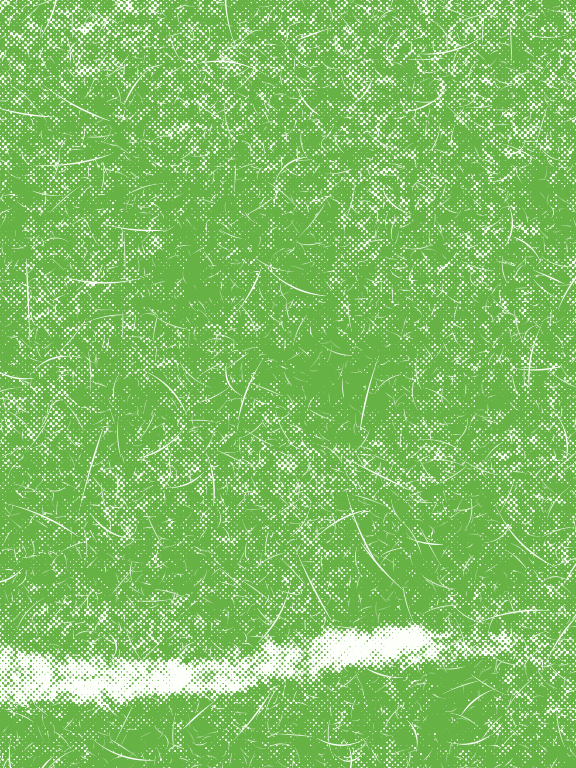
Give the GLSL for this texture, as a Shadertoy shader.

```glsl
// Halftone print of a mown lawn: white dots and grass blades on green, with a worn chalk line.
#define INK_GREEN vec3(0.40, 0.70, 0.27)
#define PAPER vec3(0.99, 1.0, 0.98)
#define DOT_PITCH 0.0052
#define BASE_TONE 0.10
#define GRAIN 0.95
#define PATCHES 0.30
#define CHALK 0.85
#define BLADE_WIDTH 0.0012
#define TAU 6.2831853

vec2 hash22(vec2 p) {
    vec3 q = fract(vec3(p.xyx) * vec3(0.1031, 0.1030, 0.0973));
    q += dot(q, q.yzx + 33.33);
    return fract((q.xx + q.yz) * q.zy);
}

float cornerSlope(vec2 cell, vec2 offset) {
    float angle = TAU * hash22(cell + 57.0).x;
    return dot(vec2(cos(angle), sin(angle)), offset);
}

float gradientNoise(vec2 p) {
    vec2 i = floor(p), f = fract(p);
    vec2 u = f * f * f * (f * (f * 6.0 - 15.0) + 10.0);
    vec2 e = vec2(1.0, 0.0);
    return mix(mix(cornerSlope(i, f), cornerSlope(i + e, f - e), u.x),
               mix(cornerSlope(i + e.yx, f - e.yx), cornerSlope(i + 1.0, f - 1.0), u.x), u.y);
}

// Curved, tapered strokes, at most one per cell; returns coverage
float blades(vec2 p, float cellSize, float width, float density, float seed, float pixel) {
    vec2 g = p / cellSize;
    float cover = 0.0;
    for (int y = -1; y <= 1; y++)
    for (int x = -1; x <= 1; x++) {
        vec2 cell = floor(g) + vec2(x, y);
        vec2 spot = hash22(cell + seed), look = hash22(cell + seed + 31.7);
        if (hash22(cell + seed + 73.1).x > density) continue;
        float angle = look.x * TAU;
        vec2 dir = vec2(cos(angle), sin(angle));
        vec2 d = g - cell - spot;
        float along = dot(d, dir) / mix(0.25, 0.8, look.y);
        float across = dot(d, vec2(-dir.y, dir.x)) + (spot.x - 0.5) * 0.3 * along * along;
        float halfWidth = width * (1.0 - along * along) * (0.6 + 0.4 * along);
        float stroke = clamp((halfWidth - abs(across) * cellSize) / pixel + 0.5, 0.0, 1.0);
        cover = max(cover, stroke * step(abs(along), 1.0));
    }
    return cover;
}

// Worn line: thick and rising on the left, thin and faint on the right
float chalkLine(vec2 p) {
    float wobble = 0.012 * gradientNoise(p * vec2(16.0, 9.0)) + 0.010 * gradientNoise(p * 45.0);
    float centre = mix(0.116, 0.157, smoothstep(0.22, 0.48, p.x));
    float worn = smoothstep(0.53, 0.585, p.x);
    float halfWidth = mix(mix(0.041, 0.029, smoothstep(0.0, 0.3, p.x)), 0.019, worn);
    float edge = abs(p.y - centre + wobble) / halfWidth;
    float body = 1.0 - smoothstep(0.45, 1.25, edge);
    float clumps = 0.75 + 0.55 * gradientNoise(p * 24.0 + 4.0);
    vec2 heap = (p - vec2(0.49, 0.162)) / vec2(0.065, 0.023);
    vec2 pile = (p - vec2(0.225, 0.108)) / vec2(0.035, 0.022);
    float bright = 0.5 * exp(-dot(heap, heap)) + 0.3 * exp(-dot(pile, pile));
    return body * clumps * mix(1.0, 0.5, worn) + bright;
}

// Broad areas of sparse turf: centre and radius
float bareTurf(vec2 p) {
    vec3 spots[6] = vec3[6](vec3(0.26, 0.67, 0.07), vec3(0.43, 0.52, 0.09), vec3(0.53, 0.26, 0.07),
                            vec3(0.02, 0.55, 0.05), vec3(0.02, 0.34, 0.05), vec3(0.60, 0.095, 0.06));
    float bare = 0.0;
    for (int i = 0; i < 6; i++) {
        vec2 d = (p - spots[i].xy) / spots[i].z;
        bare += exp(-dot(d, d));
    }
    return bare;
}

void mainImage(out vec4 fragColor, in vec2 fragCoord) {
    vec2 p = fragCoord / iResolution.y;
    float pixel = 1.0 / iResolution.y;

    // Turf tone: warped fine grain over soft clumps
    vec2 warp = vec2(gradientNoise(p * 30.0), gradientNoise(p * 30.0 + 19.0));
    vec2 w = p + 0.012 * warp;
    float grain = 0.60 * gradientNoise(w * 62.0) + 0.55 * gradientNoise(w * 135.0 + 7.0);
    float clumps = gradientNoise(p * 9.0 + 3.0) + 0.7 * gradientNoise(p * 22.0);
    float tone = BASE_TONE + GRAIN * grain + PATCHES * clumps;
    tone += 0.08 * smoothstep(0.65, 1.0, p.y) - 0.20 * bareTurf(p);
    tone -= 0.08 * (1.0 - smoothstep(0.05, 0.11, p.y));
    tone += CHALK * chalkLine(p);

    // Diagonal dot screen
    vec2 q = vec2(p.x + p.y, p.y - p.x) * 0.70711 * TAU / DOT_PITCH;
    float dots = 0.5 - 0.25 * (cos(q.x) + cos(q.y));
    float soft = clamp(0.8 * pixel / DOT_PITCH, 0.02, 0.35);
    float cover = smoothstep(-soft, soft, tone - dots);

    // Clippings, short strands and long stems
    float lush = 0.35 + 0.65 * smoothstep(-0.3, 0.3, tone);
    cover = max(cover, lush * blades(p, 0.014, BLADE_WIDTH * 0.75, 0.50, 11.0, pixel));
    cover = max(cover, 0.85 * blades(p, 0.036, BLADE_WIDTH * 0.80, 0.45, 29.0, pixel));
    cover = max(cover, blades(p, 0.075, BLADE_WIDTH * 1.25, 0.45, 47.0, pixel));

    fragColor = vec4(mix(INK_GREEN, PAPER, cover), 1.0);
}
```
